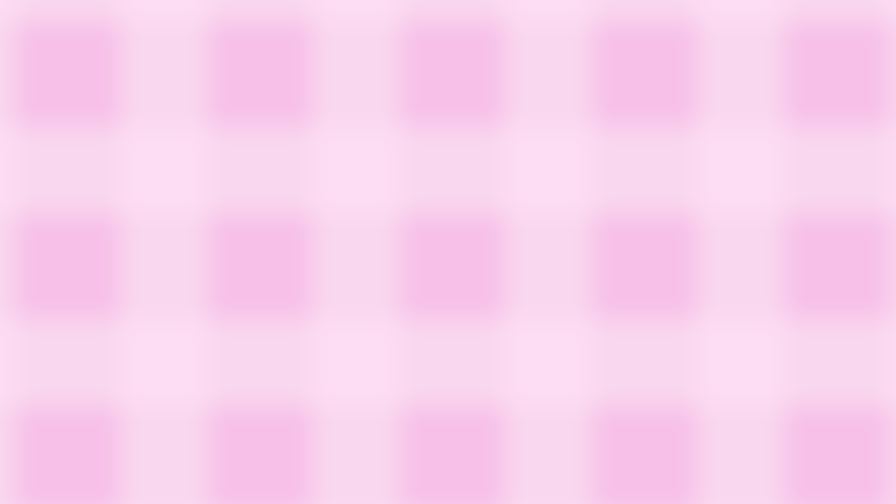
A Shadertoy shader for this pattern:

```glsl
// Soft pink gingham: blurred columns and rows that deepen where they cross.

// Lengths are in canvas heights; band sizes are in repeats.
const float PERIOD = 0.3815;                   // size of one repeat
const vec2 CENTER_SHIFT = vec2(0.009, -0.028); // central crossing from canvas center
const float BAND_WIDTH = 0.54;                 // band width at half strength
const float EDGE_BLUR = 0.24;                  // width of the soft band edge

const vec3 GROUND_COLOR = vec3(0.992, 0.867, 0.953);
const vec3 BAND_COLOR = vec3(0.977, 0.842, 0.936);
const vec3 CROSSING_COLOR = vec3(0.969, 0.753, 0.910);

// Strength of the column (x) and row (y) bands, centered on whole numbers.
vec2 bandStrength(vec2 cell) {
    vec2 fromCenter = abs(fract(cell + 0.5) - 0.5);
    vec2 edgeDistance = fromCenter - 0.5 * BAND_WIDTH;
    return 1.0 - smoothstep(-0.5 * EDGE_BLUR, 0.5 * EDGE_BLUR, edgeDistance);
}

void mainImage(out vec4 fragColor, in vec2 fragCoord) {
    vec2 position = (fragCoord - 0.5 * iResolution.xy) / iResolution.y;
    vec2 band = bandStrength((position - CENTER_SHIFT) / PERIOD);

    // Blend the ground, single bands and crossings by both strengths.
    vec3 lightRow = mix(GROUND_COLOR, BAND_COLOR, band.x);
    vec3 darkRow = mix(BAND_COLOR, CROSSING_COLOR, band.x);
    fragColor = vec4(mix(lightRow, darkRow, band.y), 1.0);
}
```
